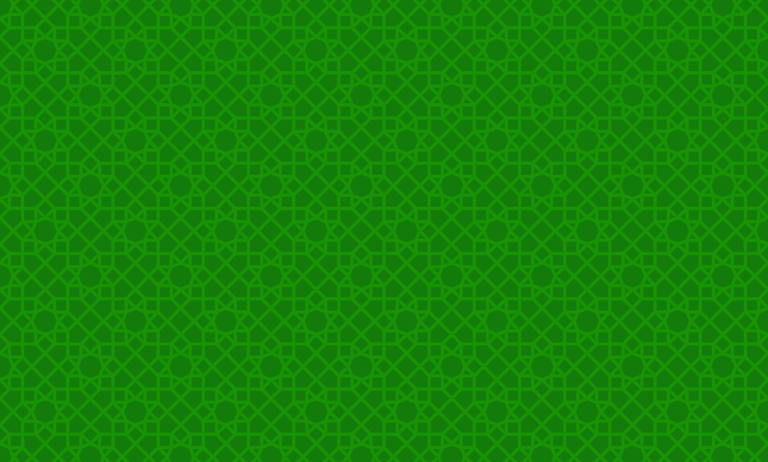
Reproduce this pattern procedurally as a WebGL 1 fragment shader.

```glsl
precision highp float;
// Green lattice of octagons, each ringed by eight triangles and eight squares.

uniform vec2 u_resolution;

const float REPEATS_ACROSS = 8.5;
const float HALF_LINE = 0.0185;
const vec3 GROUND_COLOR = vec3(0.07, 0.483, 0.034);
const vec3 LINE_COLOR = vec3(0.093, 0.575, 0.016);

float segmentDistance(vec2 p, vec2 a, vec2 b) {
  vec2 ab = b - a;
  vec2 ap = p - a;
  return length(ap - ab * clamp(dot(ap, ab) / dot(ab, ab), 0.0, 1.0));
}

// Folds the plane into one eighth of the cell around the nearest rosette.
vec2 foldToWedge(vec2 p) {
  p = abs(fract(p + 0.5) - 0.5);
  if (p.x + p.y > 0.5) p = 0.5 - p;
  return p.x < p.y ? p.yx : p;
}

// Distance to the strapwork inside the wedge; reach is where squares meet.
float strapDistance(vec2 p, float reach) {
  float inner = reach * tan(radians(22.5));
  vec2 tip = vec2(reach, inner);
  vec2 axisCorner = vec2(reach - inner, 0.0);
  vec2 diagonalCorner = vec2(inner);
  vec2 outerCorner = vec2(reach + inner, 0.0);

  // Octagon edge
  float d = segmentDistance(p, axisCorner, diagonalCorner);
  // Upright square
  d = min(d, segmentDistance(p, diagonalCorner, tip));
  d = min(d, segmentDistance(p, tip, vec2(reach)));
  // Diagonal square
  d = min(d, segmentDistance(p, axisCorner, tip));
  d = min(d, segmentDistance(p, tip, outerCorner));
  // Diamond between four rosettes
  return min(d, segmentDistance(p, outerCorner, outerCorner + reach - inner));
}

float lineCoverage(float d, float halfWidth, float softness) {
  return 1.0 - smoothstep(halfWidth - softness, halfWidth + softness, d);
}

void main() {
  vec2 fromLeftMiddle = gl_FragCoord.xy - vec2(0.0, 0.5 * u_resolution.y);
  vec2 p = fromLeftMiddle / u_resolution.x * REPEATS_ACROSS - vec2(0.5, 0.0);

  float pixel = REPEATS_ACROSS / u_resolution.x;
  float d = strapDistance(foldToWedge(p), 0.25);
  float line = lineCoverage(d, HALF_LINE, max(0.75 * pixel, 0.008));

  gl_FragColor = vec4(mix(GROUND_COLOR, LINE_COLOR, line), 1.0);
}
```
